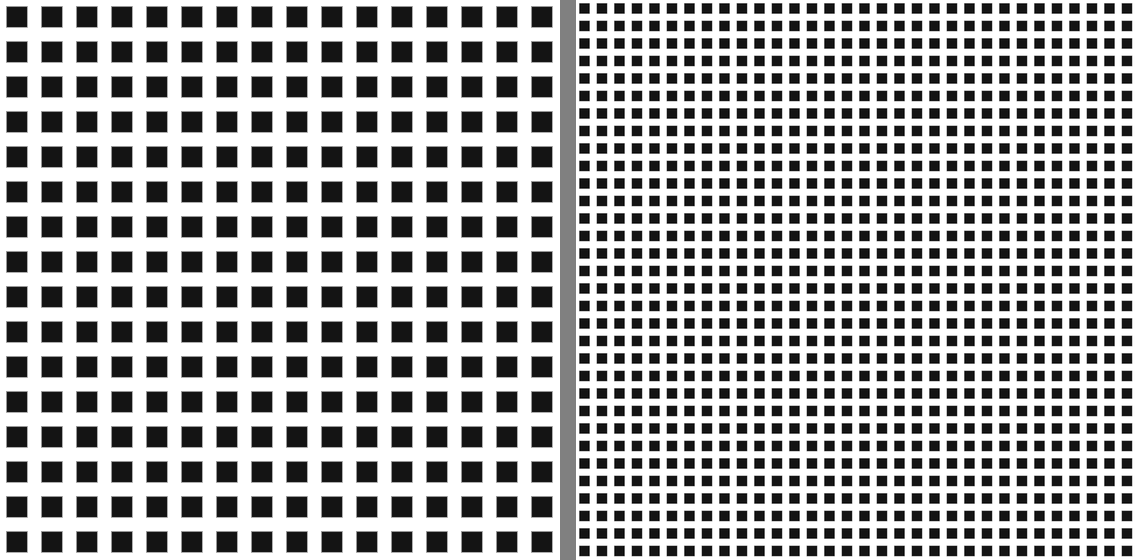
Left: one tile. Right: repeated 2 by 2.
A Shadertoy shader for this pattern:

```glsl
// A regular grid of dark squares on a white ground.
// Each cell holds one square, drawn from a box distance function
// and repeated with fract a whole number of times so the canvas tiles.

const float REPEATS = 16.0;                           // cells across and down
const float SQUARE_SIDE = 19.0 / 32.0;                // side, in cells
const vec2 SQUARE_CENTER = vec2(15.5, 16.5) / 32.0;   // centre within its cell
const vec3 GROUND_COLOR = vec3(1.0);
const vec3 SQUARE_COLOR = vec3(0.08);

// Signed distance to an axis-aligned box centred at the origin
float boxDistance(vec2 p, vec2 halfSize) {
    vec2 q = abs(p) - halfSize;
    return length(max(q, 0.0)) + min(max(q.x, q.y), 0.0);
}

void mainImage(out vec4 fragColor, in vec2 fragCoord) {
    // Cell coordinates, measured from the square's centre
    vec2 grid = fragCoord / iResolution.xy * REPEATS;
    vec2 local = fract(grid - SQUARE_CENTER + 0.5) - 0.5;

    // Edge coverage over the width of one pixel
    float pixel = REPEATS / min(iResolution.x, iResolution.y);
    float dist = boxDistance(local, vec2(0.5 * SQUARE_SIDE));
    float coverage = clamp(0.5 - dist / pixel, 0.0, 1.0);

    fragColor = vec4(mix(GROUND_COLOR, SQUARE_COLOR, coverage), 1.0);
}
```
